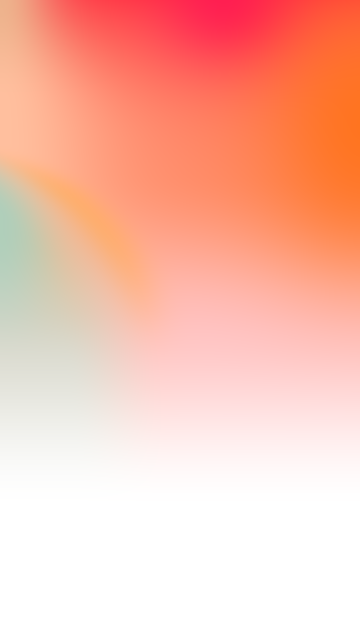
This background is drawn by a Shadertoy shader. Its source:

```glsl
// A soft sunset mesh gradient: red and orange fall through pink to white,
// with a sage haze at the left behind a curved amber rim.
// Built from a vertical ramp, Gaussian glows and one exponential curve.

// Elliptical Gaussian falloff around a centre
float glow(vec2 p, vec2 centre, vec2 radius) {
    vec2 q = (p - centre) / radius;
    return exp(-dot(q, q));
}

void mainImage(out vec4 fragColor, in vec2 fragCoord) {
    vec2 p = fragCoord / iResolution.xy;
    p.y = 1.0 - p.y; // depth below the top edge
    float x = p.x, depth = p.y;

    // Vertical ramp: red, coral, pink
    vec3 col = mix(vec3(1.0, 0.24, 0.28), vec3(1.0, 0.59, 0.44), 1.0 - exp(-depth / 0.13));
    col = mix(col, vec3(1.0, 0.76, 0.76), smoothstep(0.27, 0.53, depth));

    // Crimson glow at the top, orange glow at the right
    col = mix(col, vec3(1.0, 0.08, 0.34), 0.9 * glow(p, vec2(0.65, 0.0), vec2(0.2, 0.1)));
    col = mix(col, vec3(1.0, 0.45, 0.1), 0.92 * glow(p, vec2(1.02, 0.2), vec2(0.29, 0.22)));

    // Peach light along the left side, widening downward
    float peachWidth = mix(0.16, 0.3, smoothstep(0.0, 0.22, depth));
    vec3 peach = mix(vec3(0.93, 0.7, 0.55), vec3(1.0, 0.75, 0.62), smoothstep(0.0, 0.16, depth));
    col = mix(col, peach, exp(-pow(x / peachWidth, 2.0)));

    // Signed horizontal offset from the curved edge of the haze
    float offset = x - 0.42 * (1.0 - exp((0.25 - depth) / 0.12));

    // Amber rim on the curve
    float rim = exp(-pow((offset - 0.03) / 0.075, 2.0));
    rim *= smoothstep(0.22, 0.31, depth) * (1.0 - smoothstep(0.34, 0.58, depth));
    col = mix(col, vec3(1.0, 0.68, 0.36), 0.65 * rim);

    // Sage haze, warmer toward the rim and paler below
    vec3 sage = mix(vec3(0.69, 0.81, 0.73), vec3(0.86, 0.76, 0.62), smoothstep(0.0, 0.22, x));
    sage = mix(sage, vec3(0.84, 0.84, 0.79), smoothstep(0.36, 0.58, depth));
    col = mix(col, sage, 1.0 - smoothstep(-0.21, 0.07, offset));

    // Fade to white
    col = mix(col, vec3(1.0), smoothstep(0.48, 0.8, depth));
    fragColor = vec4(col, 1.0);
}
```
